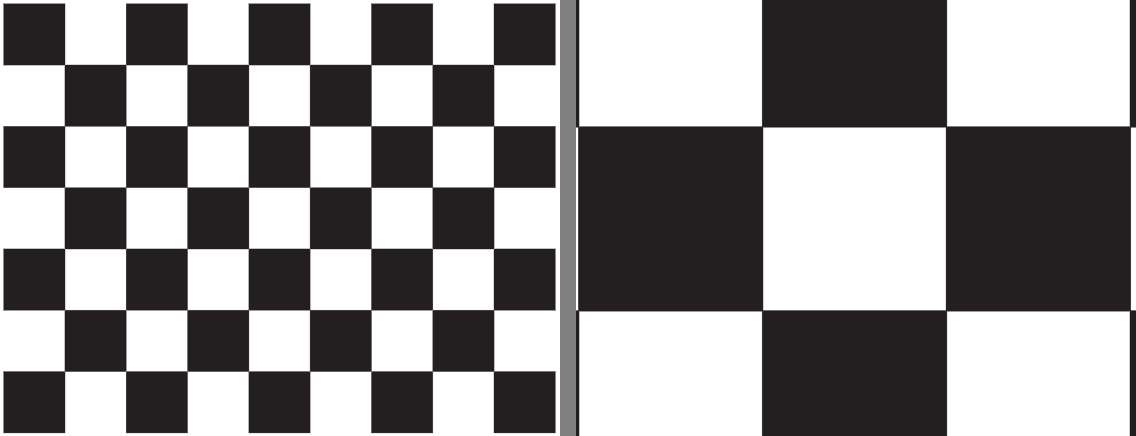
Left: the whole. Right: its middle third, enlarged.
Give the GLSL for this pattern, as a Shadertoy shader.

```glsl
// Signed distance to the nearest unit square on a lattice of spacing 2
float squareLattice(vec2 p, vec2 offset, vec2 limit) {
    vec2 center = clamp(2.0 * round((p - offset) * 0.5) + offset, -limit, limit);
    vec2 d = abs(p - center) - 0.503;
    return length(max(d, 0.0)) + min(max(d.x, d.y), 0.0);
}

void mainImage(out vec4 fragColor, in vec2 fragCoord) {
    // Cell units, measured from the middle of the 9 by 7 board
    float cellSize = 0.1406 * iResolution.y;
    vec2 p = (fragCoord - 0.5 * iResolution.xy) / cellSize + vec2(0.008, 0.005);

    // Dark cells form two interleaved lattices
    float outer = squareLattice(p, vec2(0.0, 1.0), vec2(4.0, 3.0));
    float inner = squareLattice(p, vec2(1.0, 0.0), vec2(3.0, 2.0));
    float dist = min(outer, inner);

    // Edge softened over about one pixel
    float ink = clamp(0.5 - dist * cellSize / 1.2, 0.0, 1.0);
    vec3 color = mix(vec3(1.0), vec3(0.138, 0.122, 0.126), ink);
    fragColor = vec4(color, 1.0);
}
```
